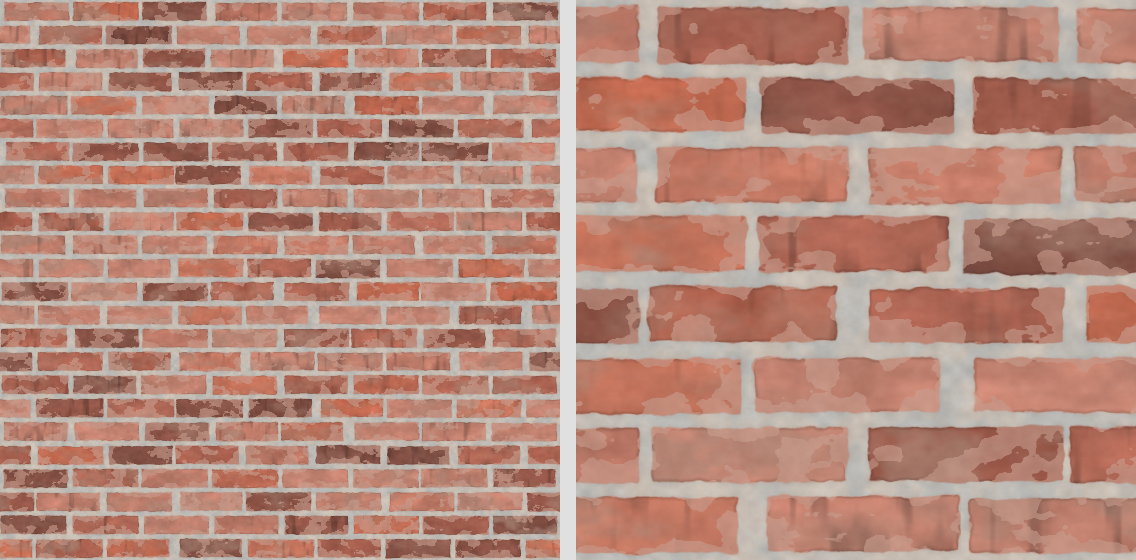
Left: the whole. Right: its middle third, enlarged.
Write a Shadertoy shader that draws this texture.

```glsl
const vec2 GRID = vec2(8.0, 24.0);            // bricks across, courses up
const vec3 MORTAR_COOL = vec3(0.73, 0.725, 0.71);
const vec3 MORTAR_WARM = vec3(0.80, 0.755, 0.71);
const vec3 DARK = vec3(0.51, 0.31, 0.265);
const vec3 RED = vec3(0.67, 0.38, 0.31);
const vec3 PALE = vec3(0.765, 0.51, 0.44);
const vec3 ORANGE = vec3(0.79, 0.42, 0.31);
const vec3 DUST = vec3(0.78, 0.61, 0.55);
const vec3 ASH = vec3(0.65, 0.52, 0.46);

float hash(vec2 p) {
    return fract(sin(dot(p, vec2(127.1, 311.7))) * 43758.5453);
}

// Value noise that wraps after a whole period of cells
float wrapNoise(vec2 p, vec2 period, float seed) {
    vec2 cell = floor(p), f = fract(p);
    vec2 a = mod(cell, period) + seed;
    vec2 b = mod(cell + 1.0, period) + seed;
    f = f * f * (3.0 - 2.0 * f);
    return mix(mix(hash(a), hash(vec2(b.x, a.y)), f.x),
               mix(hash(vec2(a.x, b.y)), hash(b), f.x), f.y);
}

float fbm(vec2 uv, vec2 frequency, float seed) {
    float sum = 0.0, weight = 0.533;
    for (int i = 0; i < 4; i++) {
        sum += weight * wrapNoise(uv * frequency, frequency, seed);
        frequency *= 2.0;
        weight *= 0.5;
        seed += 7.3;
    }
    return sum;
}

float boxDistance(vec2 p, vec2 halfSize, float radius) {
    vec2 q = abs(p) - halfSize + radius;
    return length(max(q, 0.0)) + min(max(q.x, q.y), 0.0) - radius;
}

vec3 mortarColor(vec2 uv) {
    float mottling = smoothstep(0.25, 0.75, fbm(uv, vec2(56.0), 3.0));
    float grain = fbm(uv, vec2(150.0), 11.0) - 0.5;
    return mix(MORTAR_COOL, MORTAR_WARM, mottling) + 0.10 * grain;
}

// Fired tone of one brick, from its random values
vec3 firedColor(float tone, float heat) {
    vec3 color = mix(DARK, RED, smoothstep(0.05, 0.32, tone));
    color = mix(color, PALE, smoothstep(0.30, 0.68, tone));
    return mix(color, ORANGE, 0.75 * smoothstep(0.72, 0.95, heat) * step(0.25, tone));
}

vec3 brickColor(vec2 uv, vec2 id, float inset, float height) {
    float seed = 19.0 * hash(id + 4.7);
    vec3 color = firedColor(hash(id + 1.3), hash(id + 8.9));

    // Cloudy tone and ash wash
    float cloud = fbm(uv, vec2(30.0, 60.0), seed);
    color *= 1.0 + 0.28 * (cloud - 0.5);
    float ash = smoothstep(0.42, 0.72, fbm(uv, vec2(24.0, 40.0), seed + 31.0));
    color = mix(color, ASH, ash * mix(0.1, 0.65, hash(id + 2.2)));

    // Vertical drag marks on some bricks
    float streak = wrapNoise(uv * vec2(160.0, 24.0), vec2(160.0, 24.0), seed + 50.0);
    color *= 1.0 - 0.20 * smoothstep(0.55, 0.95, streak) * smoothstep(0.4, 0.8, hash(id + 6.1));

    // Crisp flaked patches creeping in from the edges, deeper at the foot
    float flake = smoothstep(0.40, 0.78, fbm(uv, vec2(52.0, 68.0), seed + 73.0));
    float depth = flake * mix(0.010, 0.026, hash(id + 3.6)) * mix(1.3, 0.8, height);
    float worn = 1.0 - smoothstep(-0.0007, 0.0007, inset - depth);
    color = mix(color, mix(color, DUST, 0.60), worn);

    // Dark skin at the arris, then fine grain
    float arris = (1.0 - smoothstep(0.0003, 0.0026, inset)) * (1.0 - worn);
    color *= 1.0 - 0.13 * arris;
    return color + 0.07 * (fbm(uv, vec2(140.0), seed + 90.0) - 0.5);
}

void mainImage(out vec4 fragColor, in vec2 fragCoord) {
    vec2 uv = fragCoord / iResolution.xy;

    // Running bond: every other course shifts by half a brick
    vec2 p = uv * GRID;
    p.x += 0.5 * mod(floor(p.y) + 1.0, 2.0);
    vec2 id = mod(floor(p), GRID);
    vec2 local = (fract(p) - 0.5) / GRID;

    // Uneven size and placement
    vec2 halfSize = vec2(mix(0.0550, 0.0598, hash(id + 5.5)),
                         mix(0.0160, 0.0168, hash(id + 7.7)));
    vec2 shift = vec2(0.0615 - halfSize.x, 0.0008) * (2.0 * vec2(hash(id + 9.1), hash(id + 2.8)) - 1.0);
    local -= shift;

    // Ragged outline
    float ragged = fbm(uv, vec2(96.0), 23.0) - 0.5;
    float edge = boxDistance(local, halfSize, 0.0015) + 0.0045 * ragged;
    float softness = max(0.0007, 0.7 / iResolution.y);
    float coverage = 1.0 - smoothstep(-softness, softness, edge);

    float height = clamp(0.5 + 0.5 * local.y / halfSize.y, 0.0, 1.0);
    vec3 mortar = mortarColor(uv) * (1.0 - 0.05 * exp(-max(edge, 0.0) * 700.0));
    vec3 brick = brickColor(uv, id, -edge, height);
    fragColor = vec4(mix(mortar, brick, coverage), 1.0);
}
```
